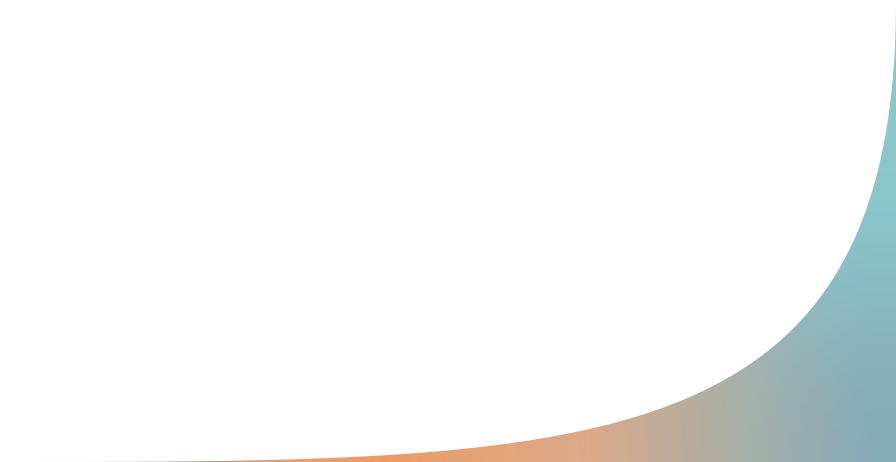
Write a Shadertoy shader that draws this background.

```glsl
// A white page with a coloured swoosh that hugs the bottom and right edges.
// The rim is the curve x = 1 - (1 - t)^2, y = t^3, solved both ways to get
// a smooth edge; a horizontal ramp and a teal lift at the right fill it.

#define PAPER  vec3(1.000, 1.000, 1.000)
#define SLATE  vec3(0.500, 0.600, 0.620)
#define ORANGE vec3(0.925, 0.610, 0.395)
#define TAN    vec3(0.860, 0.660, 0.530)
#define SAGE   vec3(0.655, 0.685, 0.655)
#define STEEL  vec3(0.520, 0.670, 0.725)
#define TEAL   vec3(0.540, 0.775, 0.800)
#define RAMP_TILT 0.03

// Position of a value between two stops, clamped to 0..1
float between(float a, float b, float x) {
    return clamp((x - a) / (b - a), 0.0, 1.0);
}

// Height of the rim at x
float rimHeight(float x) {
    float t = 1.0 - sqrt(max(1.0 - x, 0.0));
    return t * t * t;
}

// Horizontal place of the rim at height y
float rimSide(float y) {
    float s = 1.0 - pow(clamp(y, 0.0, 1.0), 1.0 / 3.0);
    return 1.0 - s * s;
}

// Signed distance to the rim in output samples, positive inside the swoosh.
// It is the altitude of the right triangle with legs along both axes.
float rimDistance(vec2 uv) {
    vec2 legs = vec2(uv.x - rimSide(uv.y), rimHeight(uv.x) - uv.y);
    legs *= iResolution.xy;
    return legs.y * abs(legs.x) / max(length(legs), 1e-5);
}

// Orange to steel along the base, rising to teal on the right
vec3 swooshColor(vec2 uv) {
    float x = uv.x + RAMP_TILT * uv.y;
    vec3 color = mix(SLATE, ORANGE, between(0.12, 0.32, x));
    color = mix(color, TAN, between(0.42, 0.65, x));
    color = mix(color, SAGE, between(0.65, 0.83, x));
    color = mix(color, STEEL, between(0.83, 0.98, x));
    float lift = smoothstep(0.02, 0.65, uv.y) * smoothstep(0.75, 0.95, x);
    return mix(color, TEAL, lift);
}

void mainImage(out vec4 fragColor, in vec2 fragCoord) {
    vec2 uv = fragCoord / iResolution.xy;
    float coverage = clamp(0.5 + rimDistance(uv), 0.0, 1.0);
    fragColor = vec4(mix(PAPER, swooshColor(uv), coverage), 1.0);
}
```
